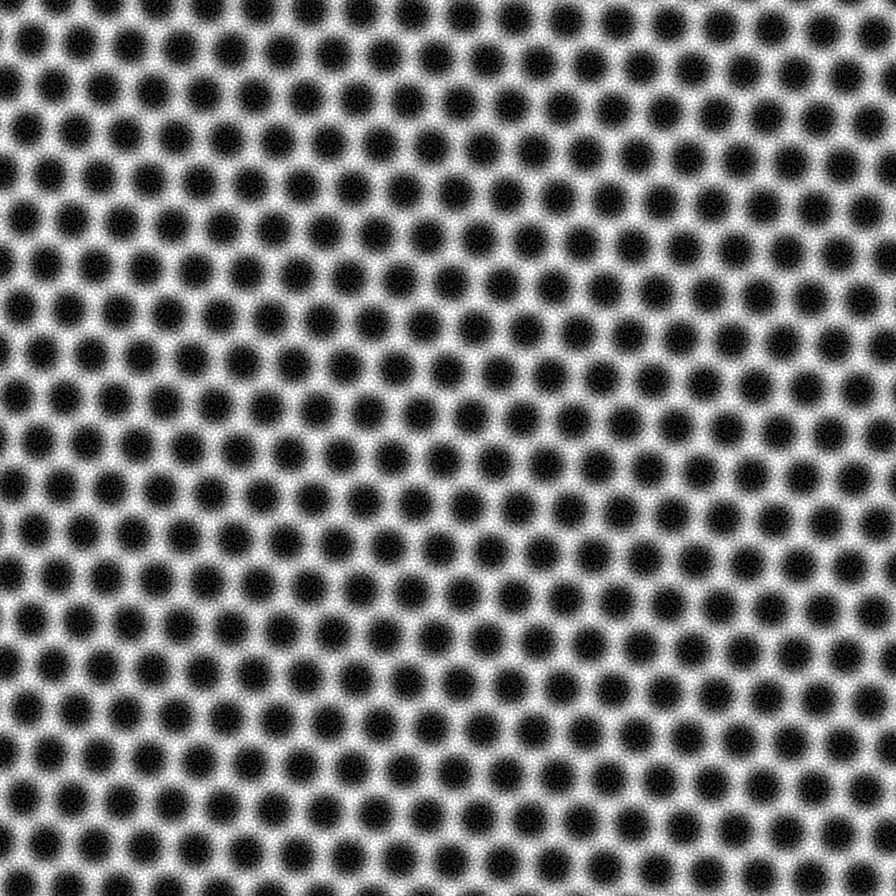
Reproduce this pattern procedurally as a three.js fragment shader.

```glsl
varying vec2 vUv;

#define PITCH 0.05735
#define TILT -0.045
#define ANCHOR vec2(0.4995, 0.585)
#define CREEP 0.010
#define JITTER 0.0016
#define BLACK 0.055
#define CONTRAST 0.86
#define PEAK_SHARPNESS 2.5
#define GRAIN_SCALE 330.0
#define GRAIN_AMOUNT 0.36

const float PI = 3.14159265;

float hash(vec2 cell) {
  vec3 p = fract(cell.xyx * vec3(0.1031, 0.1030, 0.0973));
  p += dot(p, p.yzx + 33.33);
  return fract((p.x + p.y) * p.z);
}

float cornerRamp(vec2 cell, vec2 offset) {
  float angle = 2.0 * PI * hash(cell);
  return dot(vec2(cos(angle), sin(angle)), offset);
}

float gradientNoise(vec2 p) {
  vec2 cell = floor(p);
  vec2 f = fract(p);
  vec2 blend = f * f * f * (f * (f * 6.0 - 15.0) + 10.0);
  vec2 e = vec2(1.0, 0.0);
  float low = mix(cornerRamp(cell, f), cornerRamp(cell + e.xy, f - e.xy), blend.x);
  float high = mix(cornerRamp(cell + e.yx, f - e.yx), cornerRamp(cell + e.xx, f - e.xx), blend.x);
  return mix(low, high, blend.y);
}

// Start-of-line creep at the left edge, plus slow wander between scan lines
vec2 scanDrift(vec2 p) {
  float creep = CREEP * exp(-10.0 * p.x);
  float wander = JITTER * gradientNoise(vec2(3.3, p.y * 45.0));
  float sway = 2.0 * JITTER * gradientNoise(p * 4.0 + 17.0);
  return vec2(creep + wander, sway);
}

// Three plane waves at 60 degrees: 0 in the hollows, 1 on the honeycomb sites
float honeycomb(vec2 p) {
  float waveNumber = 4.0 * PI / (sqrt(3.0) * PITCH);
  float sum = 0.0;
  for (int i = 0; i < 3; i++) {
    float angle = TILT + PI / 6.0 + float(i) * PI / 3.0;
    sum += cos(waveNumber * dot(p, vec2(cos(angle), sin(angle))));
  }
  return clamp((3.0 - sum) / 4.5, 0.0, 1.0);
}

// Two turned layers hide the noise grid
float grain(vec2 p) {
  vec2 q = mat2(0.8, 0.6, -0.6, 0.8) * p * GRAIN_SCALE + 400.0;
  return gradientNoise(q) + 0.6 * gradientNoise(q.yx * 1.37 + 91.0);
}

void main() {
  float height = honeycomb(vUv - ANCHOR - scanDrift(vUv));
  float tone = BLACK + CONTRAST * pow(height, PEAK_SHARPNESS);
  tone *= 1.0 + 0.06 * gradientNoise(vUv * 5.0 + 50.0);
  tone += GRAIN_AMOUNT * mix(0.6, 1.0, height) * grain(vUv);
  gl_FragColor = vec4(vec3(clamp(tone, 0.0, 1.0)), 1.0);
}
```
